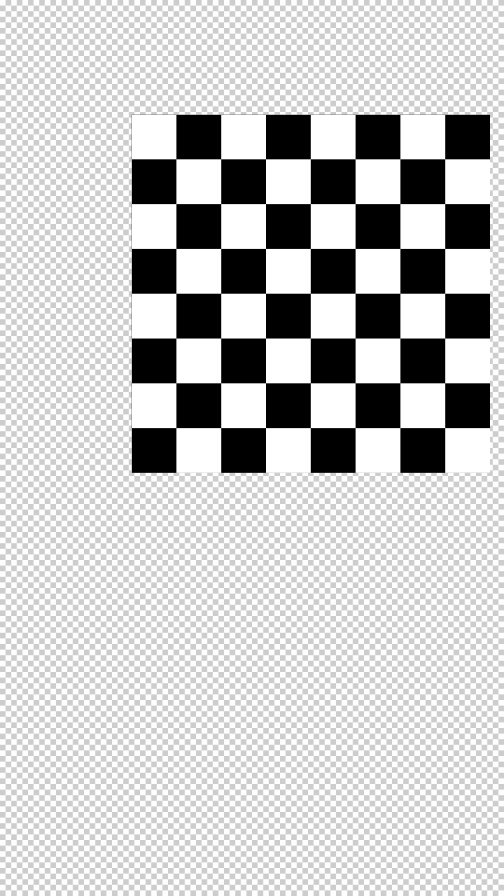
A WebGL 2 fragment shader for this pattern:

```glsl
#version 300 es
precision highp float;

uniform vec2 u_resolution;
out vec4 fragColor;

const vec2 GRID_CELLS = vec2(90.0, 160.0);    // small cells across and down
const vec2 BOARD_CORNER = vec2(23.5, 20.45);  // top left, in small cells
const float SQUARE_SIZE = 8.0;                // board square, in small cells
const float BOARD_SQUARES = 8.0;

const vec3 GRID_LIGHT = vec3(0.995);
const vec3 GRID_GREY = vec3(0.805);
const vec3 BOARD_WHITE = vec3(1.0);
const vec3 BOARD_BLACK = vec3(0.0);

// Smoothed square wave: +1 in even cells, -1 in odd cells
vec2 squareWave(vec2 p, vec2 pixel) {
    vec2 edge = abs(fract((p - 0.5) * 0.5) * 2.0 - 1.0) - 0.5;
    return clamp(2.0 * edge / pixel, -1.0, 1.0);
}

// 1 in cells where column + row is even, 0 in the others
float checker(vec2 p, vec2 pixel) {
    vec2 wave = squareWave(p, pixel);
    return 0.5 + 0.5 * wave.x * wave.y;
}

// Coverage of the square from the origin to (size, size)
float squareMask(vec2 p, float size, vec2 pixel) {
    vec2 inside = 0.5 * size - abs(p - 0.5 * size);
    vec2 cover = clamp(inside / pixel + 0.5, 0.0, 1.0);
    return cover.x * cover.y;
}

void main() {
    // Small-cell coordinates, counted from the top left
    vec2 uv = gl_FragCoord.xy / u_resolution;
    vec2 cell = vec2(uv.x, 1.0 - uv.y) * GRID_CELLS;
    vec2 pixel = GRID_CELLS / u_resolution;

    // Fine background grid
    vec3 color = mix(GRID_GREY, GRID_LIGHT, checker(cell, pixel));

    // Large board
    vec2 square = (cell - BOARD_CORNER) / SQUARE_SIZE;
    vec2 squarePixel = pixel / SQUARE_SIZE;
    vec3 board = mix(BOARD_BLACK, BOARD_WHITE, checker(square, squarePixel));
    color = mix(color, board, squareMask(square, BOARD_SQUARES, squarePixel));

    fragColor = vec4(color, 1.0);
}
```
